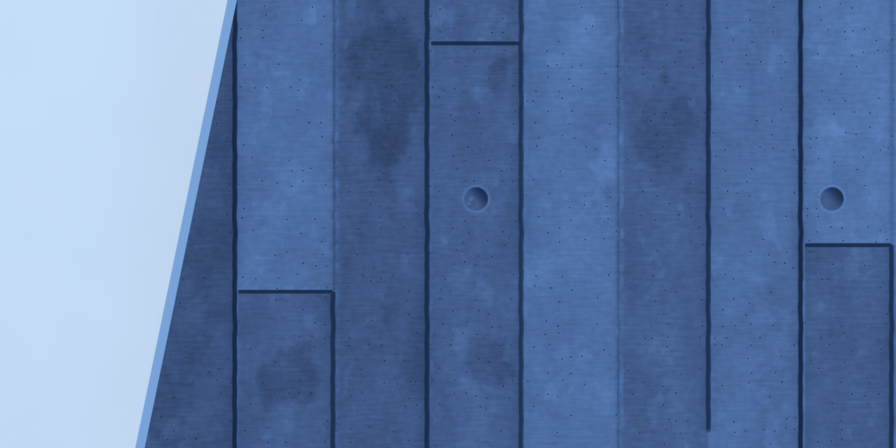
Give the GLSL for this texture, as a WebGL 2 fragment shader.

```glsl
#version 300 es
precision highp float;

#define SHADOW vec3(0.09, 0.16, 0.28)
#define CONCRETE_DARK vec3(0.205, 0.285, 0.44)
#define CONCRETE_LIGHT vec3(0.335, 0.475, 0.70)
#define RIM_BLUE vec3(0.36, 0.56, 0.84)
#define PANEL_LIGHT vec3(0.77, 0.87, 0.98)
#define PANEL_GREY vec3(0.74, 0.82, 0.92)
#define PANEL_EDGE vec3(0.47, 0.64, 0.85)
#define GROOVE 0.0055
#define GRAIN 0.16
#define STAIN 0.24
#define HOLE_RADIUS 0.026

uniform vec2 u_resolution;
out vec4 fragColor;

// Board joints from left to right: position, groove depth, bright rim
const vec3 SEAMS[8] = vec3[8](
    vec3(0.524, 1.0, 0.35), vec3(0.743, 0.12, 0.65), vec3(0.953, 0.9, 0.4),
    vec3(1.163, 0.8, 0.6), vec3(1.378, 0.12, 0.65), vec3(1.581, 0.85, 0.35),
    vec3(1.787, 1.0, 0.3), vec3(1.990, 0.15, 0.5));
const float TONES[9] = float[9](0.17, 0.74, 0.27, 0.43, 0.77, 0.42, 0.69, 0.85, 0.75);
// Horizontal ledges: left, right, height, tone change below
const vec4 LEDGES[3] = vec4[3](
    vec4(0.532, 0.743, 0.349, -0.36), vec4(0.962, 1.163, 0.904, 0.0),
    vec4(1.797, 1.990, 0.453, -0.46));
// Damp patches: centre and radii
const vec4 PATCHES[5] = vec4[5](
    vec4(0.86, 0.80, 0.09, 0.20), vec4(1.47, 0.70, 0.08, 0.13),
    vec4(1.08, 0.19, 0.07, 0.07), vec4(0.64, 0.17, 0.07, 0.09),
    vec4(1.11, 0.83, 0.025, 0.05));

vec2 hash2(vec2 cell) {
    vec3 q = fract(cell.xyx * vec3(0.1031, 0.1030, 0.0973));
    q += dot(q, q.yzx + 33.33);
    return fract((q.xx + q.yz) * q.zy);
}

float gradientNoise(vec2 p) {
    vec2 i = floor(p), f = fract(p);
    vec2 u = f * f * f * (f * (f * 6.0 - 15.0) + 10.0);
    vec2 e = vec2(0.0, 1.0);
    float a = dot(hash2(i) * 2.0 - 1.0, f);
    float b = dot(hash2(i + e.yx) * 2.0 - 1.0, f - e.yx);
    float c = dot(hash2(i + e.xy) * 2.0 - 1.0, f - e.xy);
    float d = dot(hash2(i + e.yy) * 2.0 - 1.0, f - e.yy);
    return mix(mix(a, b, u.x), mix(c, d, u.x), u.y);
}

float fbm(vec2 p) {
    float sum = 0.0, amplitude = 0.6;
    for (int i = 0; i < 5; i++) {
        sum += amplitude * gradientNoise(p);
        p = mat2(1.6, 1.2, -1.2, 1.6) * p + 7.3;
        amplitude *= 0.55;
    }
    return sum;
}

float band(float d, float halfWidth, float soft) {
    return 1.0 - smoothstep(halfWidth - soft, halfWidth + soft, abs(d));
}

// Small scattered air holes
float pits(vec2 p) {
    vec2 cell = floor(p * 38.0);
    vec2 r = hash2(cell + 19.0);
    float d = length(fract(p * 38.0) - 0.2 - 0.6 * r);
    return (1.0 - smoothstep(0.03, 0.11, d)) * step(0.72, hash2(cell + 71.0).x);
}

vec3 concrete(vec2 p, float aa) {
    float soft = max(aa, 0.0018);
    float clouds = fbm(p * vec2(9.0, 6.0) + 3.0);
    float fine = fbm(p * vec2(55.0, 65.0));
    float scratches = gradientNoise(p * vec2(18.0, 150.0));
    float wobble = 0.003 * gradientNoise(vec2(p.y * 24.0, 4.0));
    float flakes = smoothstep(-0.1, 0.35, fbm(p * vec2(40.0, 28.0) + 11.0));

    // Board tone and joints
    int board = 0;
    float groove = 0.0, rim = 0.0;
    for (int i = 0; i < 8; i++) {
        vec3 seam = SEAMS[i];
        float d = p.x - seam.x + wobble;
        if (d > 0.0) board = i + 1;
        bool lower = (i == 1 && p.y < LEDGES[0].z) || (i == 7 && p.y < LEDGES[2].z);
        float depth = lower ? 0.85 : seam.y;
        if (i == 5) depth *= smoothstep(0.03, 0.045, p.y);
        groove = max(groove, depth * band(d, GROOVE, soft * 1.5));
        groove = max(groove, depth * 0.3 * exp(-abs(d) * 75.0));
        float glow = exp(-pow((d - 0.009) / 0.006, 2.0));
        rim = max(rim, seam.z * glow * (0.3 + 0.7 * flakes));
    }
    float tone = TONES[board];

    // Ledges, darker boards beneath, lit lip above
    for (int i = 0; i < 3; i++) {
        vec4 ledge = LEDGES[i];
        float d = p.y - ledge.z + wobble;
        float inside = smoothstep(-soft, soft, p.x - ledge.x) * smoothstep(-soft, soft, ledge.y - p.x);
        tone += ledge.w * inside * (1.0 - smoothstep(-soft, soft, d));
        groove = max(groove, inside * 0.9 * band(d, 0.0042, soft));
        rim = max(rim, inside * 0.6 * flakes * band(d - 0.009, 0.004, 0.004));
    }

    // Weathering
    for (int i = 0; i < 5; i++) {
        vec4 patchShape = PATCHES[i];
        float d = length((p - patchShape.xy) / patchShape.zw) + 1.1 * clouds;
        tone -= STAIN * (1.0 - smoothstep(0.6, 1.1, d));
    }
    tone += 0.45 * clouds + GRAIN * (1.6 * fine + scratches);
    tone += 0.16 * smoothstep(0.12, 0.3, fbm(p * vec2(16.0, 12.0) + 31.0));
    vec3 col = mix(CONCRETE_DARK, CONCRETE_LIGHT, clamp(tone, -0.25, 1.25));
    col = mix(col, SHADOW, 0.5 * pits(p));
    col = mix(col, RIM_BLUE, 0.65 * rim);
    col = mix(col, SHADOW, groove);

    // Round recesses, shaded from the upper right
    for (int i = 0; i < 2; i++) {
        vec2 q = (p - vec2(i == 0 ? 1.063 : 1.857, 0.556)) / HOLE_RADIUS;
        float r = length(q), edge = max(aa / HOLE_RADIUS, 0.08);
        float shade = smoothstep(-0.35, 0.9, dot(q, vec2(0.75, 0.65)));
        vec3 bowl = mix(CONCRETE_DARK * 1.2, SHADOW, 0.85 * shade);
        float chalk = band(length(q + vec2(0.3, 0.35)), 0.45, 0.25) * flakes;
        bowl = mix(bowl, PANEL_EDGE, chalk * (i == 0 ? 0.75 : 0.1));
        col = mix(col, RIM_BLUE, 0.3 * band(r - 1.1, 0.12, 0.12));
        col = mix(col, bowl, 1.0 - smoothstep(1.0 - edge, 1.0 + edge, r));
    }
    return col;
}

void main() {
    vec2 p = gl_FragCoord.xy / u_resolution * vec2(2.0, 1.0);
    float aa = 1.0 / u_resolution.y;
    vec3 col = concrete(p, aa);

    // Slanted pale panel with a shaded side
    float side = p.x - (0.323 + 0.206 * p.y);
    float shade = smoothstep(0.15, 0.5, p.x) * 0.6 + 0.4 * (1.0 - p.y);
    vec3 panel = mix(PANEL_LIGHT, PANEL_GREY, shade) + 0.012 * fbm(p * 5.0);
    panel = mix(panel, PANEL_EDGE, smoothstep(-aa, aa, side + 0.021));
    col = mix(panel, col, smoothstep(-aa, aa, side));
    fragColor = vec4(col, 1.0);
}
```
